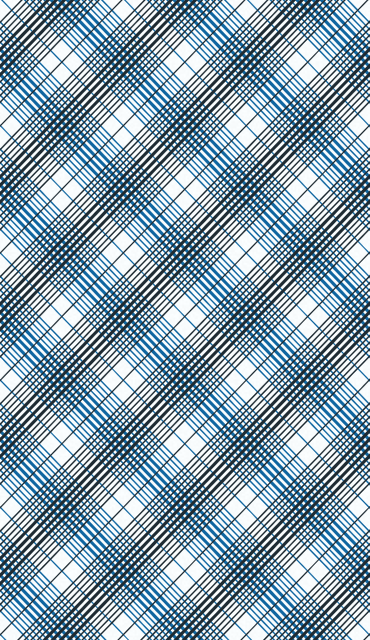
Write a Shadertoy shader that draws this pattern.

```glsl
// Diagonal tartan: charcoal and blue pinstripe bands crossing on pale cloth.

const vec2 REPEATS = vec2(3.01, 5.03);    // across, down
const vec2 OFFSET = vec2(-0.003, 0.012);  // shift, in repeats
const float THICK_PITCH = 0.066;          // four broad stripes in mid band
const float THIN_PITCH = 0.053;           // four fine stripes on each flank
const float THIN_START = 0.155;           // first fine stripe from band centre
const float THICK = 0.035;
const float THIN = 0.0165;
const float HAIRLINE = 0.014;
const float SOFTNESS = 1.05;              // edge blur, in pixels
const vec3 CLOTH = vec3(0.975, 0.988, 0.992);
const vec3 CHARCOAL = vec3(0.12, 0.17, 0.20);
const vec3 BLUE = vec3(0.06, 0.40, 0.63);

float hash(vec2 p) {
    p = fract(p * vec2(0.1031, 0.1173));
    p += dot(p, p.yx + 33.33);
    return fract((p.x + p.y) * p.x * 7.31);
}

float valueNoise(vec2 p) {
    vec2 cell = floor(p);
    vec2 f = fract(p);
    f = f * f * (3.0 - 2.0 * f);
    float low = mix(hash(cell), hash(cell + vec2(1.0, 0.0)), f.x);
    float high = mix(hash(cell + vec2(0.0, 1.0)), hash(cell + 1.0), f.x);
    return mix(low, high, f.y);
}

// Ink coverage of a line, given distance to its centre; area-preserving blur.
float lineCoverage(float dist, float width, float blur) {
    float nearEdge = clamp((0.5 * width - dist) / blur + 0.5, 0.0, 1.0);
    float farEdge = clamp((-0.5 * width - dist) / blur + 0.5, 0.0, 1.0);
    return nearEdge - farEdge;
}

// Distance to the nearest of count evenly spaced lines, the first at start.
float rowDistance(float x, float start, float pitch, float count) {
    float index = clamp(round((x - start) / pitch), 0.0, count - 1.0);
    return abs(x - start - index * pitch);
}

// One period: broad stripes flanked by fine ones, then a gap with a hairline.
float stripes(float across, float blur, float wear) {
    float t = abs(fract(across) - 0.5);
    float broadDist = rowDistance(t, 0.5 * THICK_PITCH, THICK_PITCH, 2.0);
    float fineDist = rowDistance(t, THIN_START, THIN_PITCH, 4.0);
    float broad = lineCoverage(broadDist, THICK + wear, blur);
    float fine = lineCoverage(fineDist, THIN + wear, blur);
    float hair = lineCoverage(0.5 - t, HAIRLINE + wear, blur);
    return max(max(broad, fine), hair);
}

void mainImage(out vec4 fragColor, in vec2 fragCoord) {
    vec2 uv = fragCoord / iResolution.xy;
    vec2 p = vec2(uv.x, 1.0 - uv.y) * REPEATS + OFFSET;
    float blur = SOFTNESS * length(REPEATS / iResolution.xy);

    // Slightly uneven inking and a faint paper grain
    float wear = 0.003 * (valueNoise(p * 24.0) - 0.5);
    float grain = 0.02 * (valueNoise(p * 70.0) - 0.5);

    // Charcoal rises to the right, blue falls to the right
    float dark = stripes(p.x + p.y, blur, wear);
    float blue = stripes(p.x - p.y, blur, -wear);

    vec3 color = mix(CLOTH, BLUE, blue);
    color = mix(color, CHARCOAL, dark);
    fragColor = vec4(clamp(color + grain, 0.0, 1.0), 1.0);
}
```
